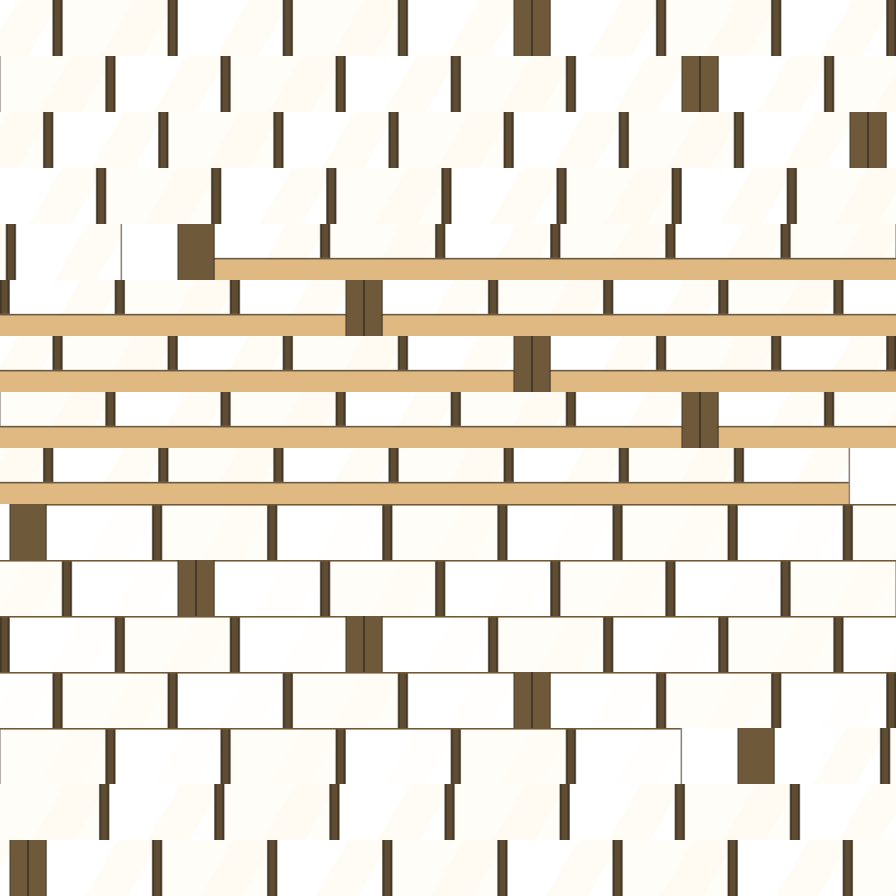
Reproduce this pattern procedurally as a Shadertoy shader.

```glsl
// One long glazed strip, folded into 16 rows that run on from right edge to left.
// Sections of four panels, each panel with a wide pier, nine panes and eight slim
// posts, cycle through three styles: glinting glass, glass over a rail, thin top line.

// Lengths are in row heights
const float ROWS = 16.0;
const float PANEL = 19.0;
const float PANELS = 4.0;
const float GAP = 1.0;
const float START = 9.8333;          // strip already used before the first row
const float PIER = 2.0 / 3.0;
const float POST = 1.0 / 6.0;
const float POSTS = 8.0;
const float PANE = (PANEL - PIER - POSTS * POST) / (POSTS + 1.0);
const float PITCH = PANE + POST;
const float RAIL_TOP = 0.605;
const float LINE = 0.028;
const float SLANT = 0.58;

const vec3 WHITE = vec3(1.0);
const vec3 CREAM = vec3(1.0, 0.992, 0.97);
const vec3 GLINT = vec3(1.0, 0.982, 0.95);
const vec3 RAIL_COLOR = vec3(0.88, 0.72, 0.51);
const vec3 PIER_COLOR = vec3(0.43, 0.35, 0.23);
const vec3 POST_COLOR = vec3(0.37, 0.30, 0.20);
const vec3 DARK = vec3(0.27, 0.22, 0.15);
const vec3 RIM = vec3(0.55, 0.52, 0.48);

// Coverage of a band centred on d = 0
float band(float d, float halfWidth, float soft) {
    float edge = clamp((halfWidth - abs(d)) / soft + 0.5, 0.0, 1.0);
    return edge * min(1.0, 2.0 * halfWidth / soft);
}

// Slanted reflection on even panes, flat tint on odd ones
vec3 glass(float t, float v, float style, float soft) {
    float k = floor(t / PITCH);
    float x = t - k * PITCH;
    float odd = mod(k, 2.0);
    float glint = band(x + SLANT * (v - 0.5) - 0.72 * PANE, 0.2 * PANE, soft);
    vec3 tint = mix(WHITE, CREAM, odd);
    return mix(tint, GLINT, glint * (style > 1.5 ? 0.25 : 0.8));
}

vec3 strip(vec2 uv, vec2 soft) {
    float down = (1.0 - uv.y) * ROWS;
    float row = floor(down);
    float v = down - row;

    // Position along the folded strip, its section and its panel
    float s = uv.x * ROWS + row * ROWS + START;
    float sectionLength = PANELS * PANEL + GAP;
    float section = floor(s / sectionLength);
    float style = mod(section, 3.0);
    float u = s - section * sectionLength;
    float panel = floor(u / PANEL);
    float q = u - panel * PANEL;
    float t = q - PIER;

    float endLine = band(u - PANELS * PANEL, 0.5 * LINE, soft.x);
    if (panel >= PANELS) return mix(WHITE, RIM, endLine);

    vec3 color = glass(t, v, style, soft.x);

    // Slim posts with a pale rim and dark sides
    float firstPost = PANE + 0.5 * POST;
    float n = clamp(round((t - firstPost) / PITCH), 0.0, POSTS - 1.0);
    float d = t - firstPost - n * PITCH;
    color = mix(color, RIM, band(d, 0.5 * POST + 0.4 * LINE, soft.x));
    color = mix(color, DARK, band(d, 0.5 * POST, soft.x));
    color = mix(color, POST_COLOR, band(d, 0.31 * POST, soft.x));

    // Rail, or only a line along the top
    if (style == 1.0) {
        float rail = clamp((v - RAIL_TOP) / soft.y + 0.5, 0.0, 1.0);
        color = mix(color, RAIL_COLOR, rail);
        color = mix(color, PIER_COLOR, band(v - RAIL_TOP - 0.5 * LINE, 0.5 * LINE, soft.y));
    } else if (style == 2.0) {
        color = mix(color, PIER_COLOR, band(v - 0.5 * LINE, 0.5 * LINE, soft.y));
    }

    // Pier, split by a seam where two panels meet
    float p = q - 0.5 * PIER;
    color = mix(color, DARK, band(p, 0.5 * PIER, soft.x));
    color = mix(color, PIER_COLOR, band(p, 0.5 * PIER - 0.7 * LINE, soft.x));
    if (panel > 0.0) color = mix(color, DARK, band(p, 0.6 * LINE, soft.x));

    return mix(color, RIM, endLine);
}

void mainImage(out vec4 fragColor, in vec2 fragCoord) {
    // Four samples smooth the folds between rows
    vec2 soft = 0.5 * ROWS / iResolution.xy;
    vec3 sum = vec3(0.0);
    for (int i = 0; i < 4; i++) {
        vec2 offset = vec2(float(i % 2), float(i / 2)) * 0.5 - 0.25;
        sum += strip((fragCoord + offset) / iResolution.xy, soft);
    }
    fragColor = vec4(sum * 0.25, 1.0);
}
```
